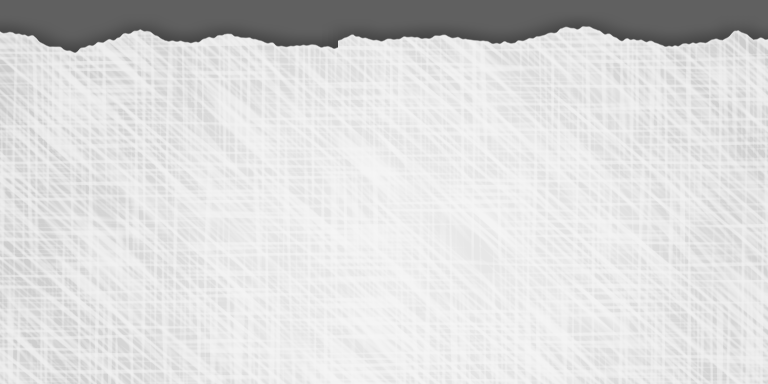
Reproduce this background procedurally as a WebGL 1 fragment shader.

```glsl
precision highp float;
// Torn sheet of pale woven paper below a dark grey strip with a soft shadow.
uniform vec2 u_resolution;

vec2 gradient(vec2 cell) {
  float angle = 6.2832 * fract(sin(dot(cell, vec2(12.99, 78.23))) * 4375.85);
  return vec2(cos(angle), sin(angle));
}

// Gradient noise, roughly -0.7 to 0.7
float noise(vec2 p) {
  vec2 i = floor(p), f = p - i;
  vec2 u = f * f * f * (f * (f * 6.0 - 15.0) + 10.0);
  float a = dot(gradient(i), f);
  float b = dot(gradient(i + vec2(1, 0)), f - vec2(1, 0));
  float c = dot(gradient(i + vec2(0, 1)), f - vec2(0, 1));
  float d = dot(gradient(i + vec2(1, 1)), f - vec2(1, 1));
  return mix(mix(a, b, u.x), mix(c, d, u.x), u.y);
}

float peak(float x, float center, float halfWidth) {
  return max(0.0, 1.0 - abs(x - center) / halfWidth);
}

// Height of the tear: broad peaks and dips, without the fine fray
float tear(float x) {
  float y = 0.896;
  y += 0.024 * peak(x, 0.0, 0.13) - 0.034 * peak(x, 0.188, 0.10);
  y += 0.029 * peak(x, 0.365, 0.065) - 0.008 * peak(x, 0.495, 0.06);
  y += 0.016 * peak(x, 0.585, 0.07);
  y -= 0.017 * smoothstep(0.67, 0.76, x) * step(x, 0.881);
  y += 0.016 * peak(x, 0.92, 0.04) + 0.011 * peak(x, 1.13, 0.13);
  y -= 0.011 * peak(x, 1.30, 0.08);
  y += 0.032 * smoothstep(1.36, 1.49, x) * (1.0 - smoothstep(1.53, 1.63, x));
  y -= 0.016 * peak(x, 1.75, 0.09);
  return y + 0.026 * peak(x, 1.922, 0.04);
}

float fray(float x) {
  return 0.008 * noise(vec2(x * 24.0, 3.3)) + 0.007 * noise(vec2(x * 65.0, 7.6));
}

// Light threads running along the given angle
float threads(vec2 p, float angle, float density, float seed) {
  float c = cos(angle), s = sin(angle);
  vec2 q = vec2(c * p.x + s * p.y, c * p.y - s * p.x);
  float n = noise(vec2(q.x * 3.0 + seed, q.y * density));
  return smoothstep(-0.12, 0.42, n);
}

void main() {
  vec2 p = gl_FragCoord.xy / u_resolution.y;
  float pixel = 1.0 / u_resolution.y;

  // Strip, darkened by the blurred outline of the sheet
  float shadow = 0.0;
  for (int i = -3; i <= 3; i++) {
    float above = p.y - tear(p.x + float(i) * 0.014);
    shadow += (1.0 - smoothstep(-0.02, 0.045, above)) / 7.0;
  }
  float strip = mix(0.375, 0.25, shadow);

  // Weave: straight threads crossed by two slanted sets
  float bare = 1.0 - 0.65 * threads(p, 0.0, 105.0, 4.7);
  bare *= 1.0 - 0.65 * threads(p, 1.5708, 100.0, 19.2);
  bare *= 1.0 - 0.75 * threads(p, -0.70, 85.0, 31.4);
  bare *= 1.0 - 0.60 * threads(p, -0.84, 70.0, 53.8);

  // Uneven wear, drawn out along the slant
  vec2 slant = vec2(p.x - p.y, p.x + p.y);
  float wear = noise(slant * vec2(2.0, 6.0) + 9.1) + 0.6 * noise(p * 13.0);
  bare *= 1.0 + 0.5 * wear;

  // Sheet is brightest low in the middle and greyer outwards
  float outer = smoothstep(0.15, 1.15, length((p - vec2(1.08, 0.32)) * vec2(0.95, 1.1)));
  float ground = mix(0.905, 0.80, outer);
  float fiber = mix(0.962, 0.94, outer);
  float sheet = mix(fiber, ground, clamp(bare, 0.0, 1.0));

  // Pale torn rim
  float depth = tear(p.x) + fray(p.x) - p.y;
  sheet = mix(sheet, 0.94, 0.6 * (1.0 - smoothstep(0.0, 0.012, depth)));

  float value = mix(strip, sheet, smoothstep(-pixel, pixel, depth));
  gl_FragColor = vec4(vec3(value), 1.0);
}
```
